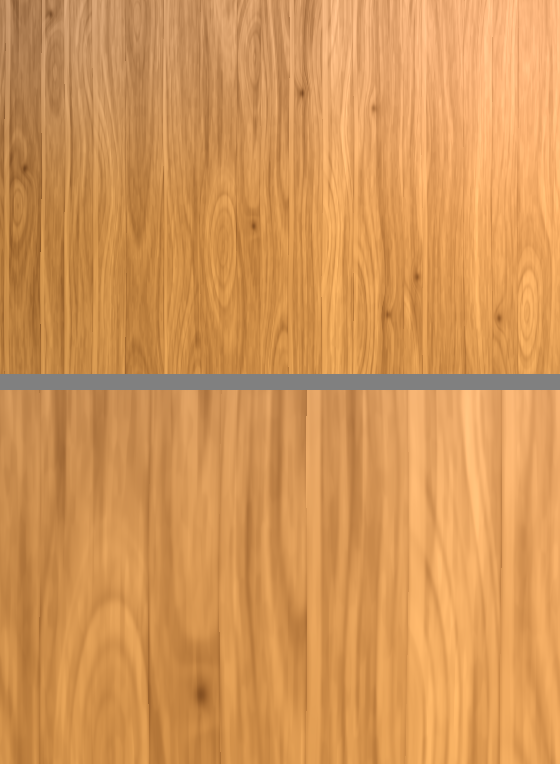
Top, the full canvas; bottom, a detail of the centre.
A WebGL 2 fragment shader for this texture:

```glsl
#version 300 es
precision highp float;
// Warm wood veneer: narrow upright strips, each with its own tone and grain.
// Grain follows contours of a wandering distance to the strip's heart line,
// shaded by stretched cellular noise, then lit by haze and a warm glow.

uniform vec2 u_resolution;
out vec4 outColor;

float hash(vec2 p) {
    p = fract(p * vec2(0.1931, 0.3717));
    p += dot(p, p.yx + 23.45);
    return fract(p.x * p.y * 7.31 + p.x * 3.7);
}

// Cellular noise: random cell values blended by distance to the cell points.
float cells(vec2 p) {
    vec2 base = floor(p);
    float total = 0.0, weight = 0.0;
    for (int j = -1; j <= 1; j++) {
        for (int i = -1; i <= 1; i++) {
            vec2 id = base + vec2(i, j);
            vec2 point = id + 0.15 + 0.7 * vec2(hash(id), hash(id + 37.2));
            vec2 d = p - point;
            float w = exp(-7.0 * dot(d, d));
            total += w * hash(id + 71.9);
            weight += w;
        }
    }
    return total / max(weight, 1e-5);
}

// Irregular position of a seam, in strip widths.
float seam(float i) {
    return i + 0.55 * (hash(vec2(i, 5.3)) - 0.5);
}

void main() {
    vec2 uv = gl_FragCoord.xy / u_resolution;
    vec2 p = gl_FragCoord.xy / u_resolution.y;
    float stripWidth = 0.088;

    // Strips with slightly wandering seams
    float wander = 0.0016 * sin(p.y * 5.0 + p.x * 9.0) + 0.001 * sin(p.y * 13.0 - p.x * 17.0);
    float u = (p.x + wander) / stripWidth;
    float nearest = floor(u + 0.5);
    float id = u < seam(nearest) ? nearest - 1.0 : nearest;
    float left = seam(id) * stripWidth;
    float right = seam(id + 1.0) * stripWidth;
    float x = u * stripWidth;
    float kind = hash(vec2(id, 11.7));
    float phase = 6.283 * hash(vec2(id, 29.1));

    // Sparse knots that push the grain aside
    float row = floor(p.y * 2.0 + kind);
    vec2 knotId = vec2(id + 3.0, row + 17.0);
    vec2 knotPos = vec2(mix(left, right, 0.25 + 0.5 * hash(knotId)),
                        (row - kind + 0.3 + 0.4 * hash(knotId + 9.4)) / 2.0);
    vec2 toKnot = (vec2(x, p.y) - knotPos) * vec2(1.0, 0.6);
    float knotDist = dot(toKnot, toKnot);
    float hasKnot = step(0.66, hash(knotId + 53.0));

    // Contours around the heart line: arches and ovals, or straight grain
    float heart = mix(left, right, 0.5 + 1.7 * (kind - 0.5));
    float dx = x - heart + 0.006 * sin(p.y * 6.0 + phase) + 0.003 * sin(p.y * 15.0 + phase * 2.0);
    float depth = 0.055 * sin(p.y * 3.1 + phase) + 0.013 * sin(p.y * 7.3 + phase * 3.0);
    float ring = length(vec2(dx, depth)) + 0.004 * cells(vec2(x * 30.0, p.y * 6.0 + id * 7.0));
    ring += hasKnot * 0.014 * exp(-knotDist * 1800.0);

    // Grain layers, coarse to fine
    float broad = cells(vec2(ring * 48.0 + id * 13.0, p.y * 0.8 + 4.0)) - 0.5;
    float lines = cells(vec2(ring * 135.0 + id * 31.0, p.y * 1.6 + 8.0)) - 0.5;
    float late = pow(0.5 + 0.5 * sin(ring * 560.0 + 3.0 * broad + phase), 4.0);
    float fibre = cells(vec2(x * 250.0, p.y * 16.0)) - 0.5;
    float pores = cells(vec2(x * 210.0 + 50.0, p.y * 42.0)) - 0.5;
    float streak = smoothstep(0.7, 0.95, cells(vec2(x * 62.0 + 19.0, p.y * 2.2)));

    float tone = 1.02 + 0.13 * (hash(vec2(id, 43.0)) - 0.5);
    tone += 0.14 * broad + 0.17 * lines + 0.09 * fibre + 0.06 * pores;
    tone -= late * (0.03 + 0.07 * smoothstep(-0.2, 0.4, broad)) + 0.13 * streak;
    tone -= hasKnot * (0.32 * exp(-knotDist * 26000.0) + 0.08 * exp(-knotDist * 3500.0));

    // Pale sapwood and thin dark joints along some seams
    float edge = x - left;
    float paleWidth = 0.007 + 0.009 * hash(vec2(id, 61.0));
    float hasPale = step(0.5, hash(vec2(id, 83.0)));
    float pale = hasPale * (1.0 - smoothstep(paleWidth - 0.002, paleWidth + 0.002, edge));
    tone = mix(tone, 1.15 + 0.08 * lines + 0.05 * fibre, 0.8 * pale);
    float joint = exp(-pow(min(edge, right - x) / 0.0017, 2.0));
    tone -= joint * (0.05 + 0.09 * cells(vec2(id * 5.0, p.y * 4.0)));

    // Light: grey haze above, warm glow at the upper right
    float haze = smoothstep(0.3, 1.0, uv.y) * (1.0 - 0.4 * uv.x);
    vec2 g = (uv - vec2(0.95, 0.84)) * vec2(2.7, 1.6);
    float glow = exp(-dot(g, g));
    vec3 wood = mix(vec3(0.785, 0.54, 0.27), vec3(0.775, 0.575, 0.395), haze);
    wood *= 0.95 + 0.09 * smoothstep(0.0, 0.45, uv.x);
    wood += glow * vec3(0.19, 0.14, 0.14);

    tone = mix(tone, 1.0, 0.35 * glow);
    vec3 color = wood * pow(vec3(max(tone, 0.2)), vec3(0.85, 1.1, 1.5));
    outColor = vec4(clamp(color, 0.0, 1.0), 1.0);
}
```
